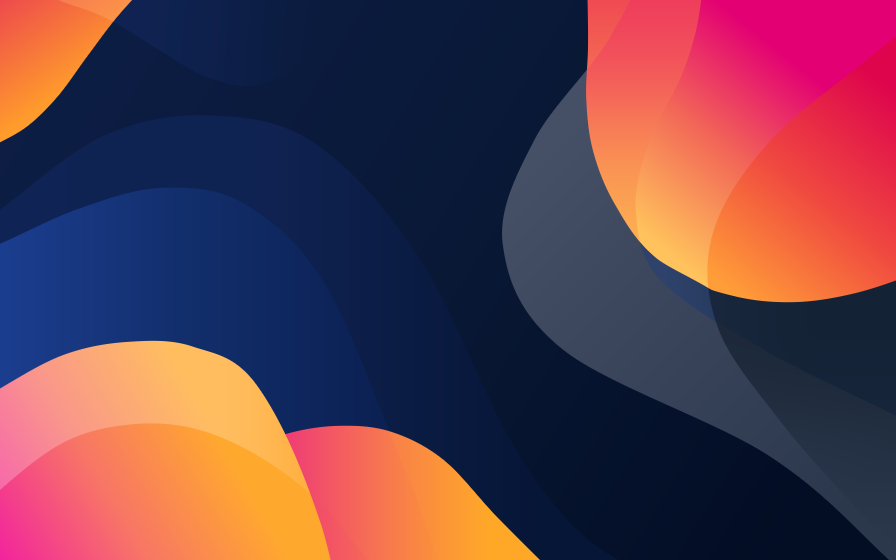
Give the GLSL for this background, as a WebGL 1 fragment shader.

```glsl
precision highp float;
// Layered fluid waves: warm gradient blobs over navy, with translucent blue and grey folds.
// Each edge is a smooth spline through evenly spaced heights; regions are its
// antialiased sides, tinted by linear colour ramps and composited back to front.
uniform vec2 u_resolution;

const vec2 CANVAS = vec2(7.68, 4.8);

// Catmull-Rom weights for four knots at signed distances d
vec4 knotWeights(vec4 d) {
    d = abs(d);
    vec4 inner = 1.0 + d * d * (1.5 * d - 2.5);
    vec4 outer = 2.0 + d * (-4.0 + d * (2.5 - 0.5 * d));
    return mix(inner, outer, step(1.0, d)) * step(d, vec4(2.0));
}

// Curve through eight knots, normalised where it runs out of neighbours
float spline(float t, vec4 a, vec4 b) {
    t = clamp(t, 0.0, 7.0);
    vec4 wa = knotWeights(t - vec4(0, 1, 2, 3));
    vec4 wb = knotWeights(t - vec4(4, 5, 6, 7));
    return (dot(a, wa) + dot(b, wb)) / dot(wa + wb, vec4(1));
}

// Smooth coverage of the side above a spline; swap q's axes for the right side
float above(vec2 q, float start, float gap, vec4 a, vec4 b) {
    float t = (q.x - start) / gap;
    float height = spline(t, a, b);
    float slope = (spline(t + 0.02, a, b) - spline(t - 0.02, a, b)) / (0.04 * gap);
    float dist = (q.y - height) / sqrt(1.0 + slope * slope);
    return clamp(0.5 + dist * u_resolution.y / CANVAS.y, 0.0, 1.0);
}

// Three colour stops at t = 0, 1 and 2
vec3 ramp(vec3 a, vec3 b, vec3 c, float t) {
    return mix(mix(a, b, clamp(t, 0.0, 1.0)), c, clamp(t - 1.0, 0.0, 1.0));
}

void main() {
    vec2 p = gl_FragCoord.xy / u_resolution * CANVAS;

    // Navy backdrop
    float fall = dot(p, vec2(0.13, -0.08)) + 0.3;
    vec3 col = ramp(vec3(0.05, 0.115, 0.27), vec3(0.035, 0.095, 0.21),
                    vec3(0.01, 0.05, 0.14), fall * 1.7);

    // Faint lobe on the upper edge
    float lobe = above(p, 0.0, 0.45, vec4(5.05, 4.82, 4.65, 4.38), vec4(4.13, 4.08, 4.4, 5.4));
    col = mix(col, vec3(0.06, 0.14, 0.33), lobe * smoothstep(2.9, 1.2, p.x) * 0.8);

    // Two nested blue waves
    float outerWave = 1.0 - above(p, -0.9, 0.9, vec4(2.25, 3.0, 3.64, 3.81),
                                  vec4(3.57, 2.58, 0.82, -0.05));
    float innerWave = 1.0 - above(p, -0.7, 0.7, vec4(2.4, 2.71, 3.02, 3.19),
                                  vec4(3.05, 2.34, 0.7, -0.9));
    col = mix(col, ramp(vec3(0.06, 0.14, 0.33), vec3(0.06, 0.135, 0.32),
                        vec3(0.025, 0.085, 0.215), p.x / 2.3), outerWave);
    col = mix(col, ramp(vec3(0.105, 0.24, 0.56), vec3(0.07, 0.18, 0.42),
                        vec3(0.045, 0.13, 0.33), p.x / 1.6), innerWave);

    // Grey fold and the two darker folds over it
    float greyFold = above(p.yx, -0.9, 0.9, vec4(8.5, 7.62, 6.58, 4.83),
                           vec4(4.31, 4.58, 5.24, 5.6));
    float blueFold = above(p.yx, 0.6, 0.6, vec4(8.9, 7.75, 6.55, 5.66),
                           vec4(5.45, 5.57, 5.86, 6.01));
    float darkFold = above(p.yx, -0.4, 0.8, vec4(8.15, 7.38, 6.68, 6.15),
                           vec4(6.11, 6.61, 7.57, 8.5));
    float descent = clamp((p.x - p.y - 1.2) / 5.5, 0.0, 1.0);
    vec3 grey = mix(vec3(0.27, 0.31, 0.4), vec3(0.17, 0.22, 0.3), descent);
    grey = mix(grey, mix(vec3(0.18, 0.26, 0.42), vec3(0.1, 0.17, 0.28),
                         smoothstep(5.6, 7.0, p.x)), blueFold);
    grey = mix(grey, vec3(0.07, 0.12, 0.18), darkFold * mix(0.05, 0.7, smoothstep(0.1, 2.0, p.y)));
    col = mix(col, grey, greyFold);

    // Large blob, upper right: left side, magenta fold and red fold
    float blob = above(p.yx, 2.15, 0.45, vec4(6.3, 5.61, 5.27, 5.085),
                       vec4(5.025, 5.04, 5.035, 5.02));
    blob *= above(p, 4.8, 0.5, vec4(3.3, 2.88, 2.45, 2.26), vec4(2.21, 2.28, 2.44, 2.65));
    vec3 warm = ramp(vec3(0.99, 0.68, 0.32), vec3(0.97, 0.5, 0.33),
                     vec3(0.94, 0.29, 0.32), p.y - 2.8);
    warm = mix(warm, vec3(0.93, 0.17, 0.42), greyFold * 0.4 * smoothstep(3.2, 4.8, p.y));
    float rise = dot(p - vec2(5.65, 2.7), vec2(0.62, 0.78));
    warm = mix(warm, ramp(vec3(1.0, 0.76, 0.36), vec3(0.95, 0.41, 0.34),
                          vec3(0.89, 0.0, 0.45), rise / 0.97), blueFold);
    rise = dot(p - vec2(6.2, 2.35), vec2(0.62, 0.78));
    warm = mix(warm, ramp(vec3(1.0, 0.62, 0.22), vec3(0.94, 0.28, 0.25),
                          vec3(0.87, 0.02, 0.3), rise / 1.1), darkFold);
    col = mix(col, warm, blob);

    // Corner blob, upper left
    float corner = above(p, -0.25, 0.25, vec4(3.47, 3.58, 3.73, 3.98),
                         vec4(4.32, 4.65, 4.92, 5.15));
    warm = mix(vec3(0.93, 0.29, 0.3), vec3(1.0, 0.61, 0.17),
               clamp(0.6 * p.x + 0.85 * (4.8 - p.y), 0.0, 1.0));
    col = mix(col, mix(warm, vec3(1.0, 0.72, 0.45), lobe * 0.3), corner);

    // Lower hills: the rear one, then the front one with its pale crest
    float crest = above(p, -0.55, 0.55, vec4(0.05, 0.6, 1.01, 1.16), vec4(1.13, 0.9, 0.49, -0.1));
    float rearHill = 1.0 - above(p, 2.0, 0.45, vec4(0.9, 1.08, 1.15, 1.1),
                                 vec4(0.86, 0.38, -0.07, -0.5));
    warm = ramp(vec3(0.94, 0.25, 0.45), vec3(0.97, 0.48, 0.3),
                vec3(1.0, 0.66, 0.15), (p.x - 2.5) / 0.85);
    warm = mix(warm, vec3(0.95, 0.25, 0.42), 0.12 * (1.0 - crest));
    warm = mix(warm, vec3(1.0, 0.66, 0.2), 0.12 * (1.0 - innerWave));
    col = mix(col, warm, rearHill);

    float frontHill = 1.0 - above(p, -0.55, 0.55, vec4(1.12, 1.47, 1.76, 1.87),
                                  vec4(1.83, 1.5, 0.31, -1.8));
    warm = ramp(vec3(0.95, 0.14, 0.62), vec3(0.97, 0.46, 0.4),
                vec3(1.0, 0.66, 0.18), dot(p, vec2(0.8, 0.47)));
    col = mix(col, mix(warm, vec3(1), 0.24 * crest * smoothstep(3.2, 1.8, p.x)), frontHill);

    gl_FragColor = vec4(col, 1.0);
}
```
